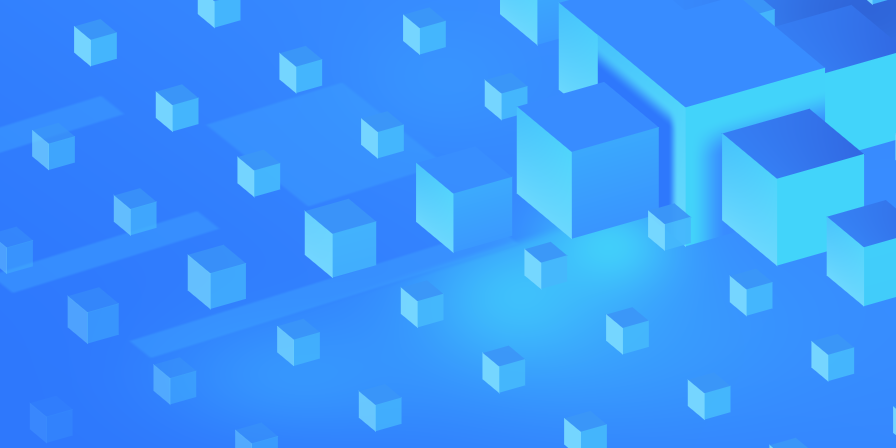
Write a Shadertoy shader that draws this background.

```glsl
// Floating blue cubes on a skewed lattice above a softly lit floor.
// Cubes grow toward a central hub along both lattice axes; each is drawn
// back to front as three parallelogram faces with analytic edges.

// Layout, in canvas heights, y pointing down
const vec2 HUB = vec2(1.588, 0.276);
const vec2 STEP_I = vec2(0.276, -0.0859);
const vec2 STEP_J = vec2(0.1823, 0.1458);
const float SMALL_SIZE = 0.047;
const float HUB_GROWTH = 0.206;
const float GROWTH_FALLOFF = 0.62;

// Cube shape, for a cube of size one
const vec2 FRONT = vec2(-0.23, -0.14);
const vec2 TO_RIGHT = vec2(1.23, -0.35);
const vec2 TO_LEFT = vec2(-0.77, -0.64);
const vec2 TO_BASE = vec2(0.0, 1.22);

// Palette
const vec3 DEEP = vec3(0.18, 0.47, 0.99);
const vec3 BLUE = vec3(0.22, 0.55, 1.00);
const vec3 SKY = vec3(0.23, 0.66, 0.99);
const vec3 CYAN = vec3(0.26, 0.83, 0.98);
const vec3 PALE = vec3(0.47, 0.85, 1.00);
const vec3 SHADE = vec3(0.19, 0.40, 0.88);

float cross2(vec2 a, vec2 b) { return a.x * b.y - a.y * b.x; }

// Coordinates of r in the basis (a, b)
vec2 inBasis(vec2 r, vec2 a, vec2 b) {
    return vec2(cross2(r, b), cross2(a, r)) / cross2(a, b);
}

// Coverage of the parallelogram (a, b); uv receives its local coordinates
float faceMask(vec2 r, vec2 a, vec2 b, float pixel, out vec2 uv) {
    uv = inBasis(r, a, b);
    vec2 inside = min(uv, 1.0 - uv) * abs(cross2(a, b)) / vec2(length(b), length(a));
    return clamp(min(inside.x, inside.y) / pixel + 0.8, 0.0, 1.0);
}

// Soft-edged box in lattice coordinates
float panel(vec2 g, vec2 lo, vec2 hi) {
    vec2 e = smoothstep(lo - 0.02, lo + 0.02, g) * smoothstep(hi + 0.02, hi - 0.02, g);
    return e.x * e.y;
}

float glow(vec2 p, vec2 center, vec2 radius) {
    vec2 d = (p - center) / radius;
    return exp(-dot(d, d));
}

vec3 floorColor(vec2 p) {
    vec2 g = inBasis(p - HUB, STEP_I, STEP_J);
    vec3 col = mix(DEEP, BLUE, smoothstep(0.0, 1.0, 0.45 + 0.35 * p.x - 0.5 * p.y));

    // Pale strips parallel to the lattice
    float strips = panel(g, vec2(-2.95, -1.72), vec2(-1.85, -0.47))
                 + panel(g, vec2(-5.5, -2.4), vec2(-3.35, -2.12))
                 + panel(g, vec2(-5.3, -0.8), vec2(-3.63, -0.53))
                 + panel(g, vec2(-4.97, 0.4), vec2(-2.0, 0.66));
    col = mix(col, vec3(0.23, 0.60, 1.0), 0.6 * strips);

    // Light pooled below the large cubes
    float lit = smoothstep(0.58, 0.72, g.y);
    col = mix(col, SKY, 0.55 * glow(p, vec2(0.65, 0.84), vec2(0.28, 0.13)));
    col = mix(col, SKY, 0.75 * glow(p, vec2(1.3, 0.75), vec2(0.48, 0.22)) * lit);
    col = mix(col, CYAN, 0.65 * glow(p, vec2(1.15, 0.66), vec2(0.19, 0.14)) * lit);
    col = mix(col, CYAN, 0.9 * glow(p, vec2(1.36, 0.55), vec2(0.15, 0.11)));
    col = mix(col, SKY, 0.35 * glow(p, vec2(0.98, 0.18), vec2(0.22, 0.15)));

    // Shadow behind the hub
    return mix(col, SHADE * 0.95, 0.9 * glow(p, vec2(1.94, 0.02), vec2(0.27, 0.17)));
}

void drawCube(inout vec3 col, vec2 p, vec2 center, float size, bool isHub, float pixel) {
    vec2 r = (p - center) / size - FRONT;
    float w = pixel / size;
    float large = smoothstep(0.06, 0.12, size);
    float rightSide = smoothstep(1.6, 1.75, center.x);
    float opacity = clamp(0.86 + 0.8 * center.x - 0.85 * center.y, 0.12, 0.95);
    opacity = mix(opacity, 1.0, large);
    vec2 uv;

    float mask = faceMask(r, TO_RIGHT, TO_LEFT, w, uv);
    vec3 top = mix(vec3(0.23, 0.59, 0.97), BLUE, large);
    top = mix(top, SHADE, large * rightSide * (0.35 + 0.6 * uv.x * (1.0 - 0.5 * uv.y)));
    col = mix(col, top, mask * opacity);

    mask = faceMask(r, TO_RIGHT, TO_BASE, w, uv);
    vec3 right = mix(vec3(0.27, 0.72, 0.99), mix(SKY, BLUE, 0.7 * uv.y), large);
    right = mix(right, CYAN, large * smoothstep(1.4, 1.6, center.x));
    if (isHub) right = mix(right, BLUE, smoothstep(0.03, 0.3, uv.x) * smoothstep(0.15, 0.42, uv.y));
    col = mix(col, right, mask * opacity);

    mask = faceMask(r, TO_LEFT, TO_BASE, w, uv);
    vec3 left = mix(PALE, mix(CYAN, PALE, 0.25 + 0.5 * uv.y), large);
    left = mix(left, SKY, large * 0.45 * uv.x * (1.0 - uv.y));
    if (isHub) left = mix(left, DEEP, smoothstep(0.08, 0.2, uv.x) * smoothstep(0.08, 0.24, uv.y));
    col = mix(col, left, mask * opacity);
}

void mainImage(out vec4 fragColor, in vec2 fragCoord) {
    float pixel = 1.0 / iResolution.y;
    vec2 p = vec2(fragCoord.x, iResolution.y - fragCoord.y) * pixel;
    vec3 col = floorColor(p);

    // Far cubes first: j rises toward the viewer, i falls
    for (int j = -3; j <= 4; j++) {
        for (int i = 2; i >= -6; i--) {
            vec2 center = HUB + float(i) * STEP_I + float(j) * STEP_J;
            float growth = HUB_GROWTH * exp(-GROWTH_FALLOFF * float(abs(i) + abs(j)));
            float size = SMALL_SIZE + (i * j == 0 ? growth : 0.0);
            drawCube(col, p, center, size, i == 0 && j == 0, pixel);
        }
    }
    fragColor = vec4(col, 1.0);
}
```
